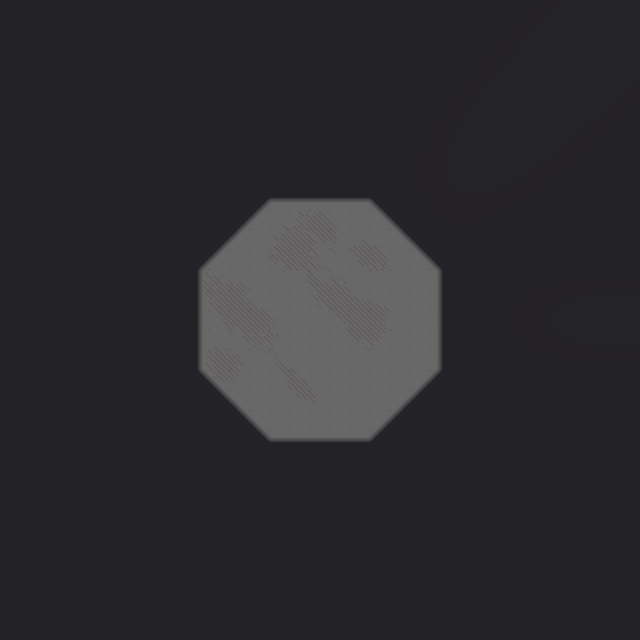
This background is drawn by a WebGL 1 fragment shader. Its source:

```glsl
precision highp float;
uniform vec2 u_resolution;

float hash(vec2 p) {
  return fract(sin(dot(p, vec2(127.1, 311.7))) * 43758.55);
}

float noise(vec2 p) {
  vec2 cell = floor(p), f = fract(p);
  f = f * f * (3.0 - 2.0 * f);
  return mix(mix(hash(cell), hash(cell + vec2(1.0, 0.0)), f.x),
             mix(hash(cell + vec2(0.0, 1.0)), hash(cell + 1.0), f.x), f.y);
}

// Signed distance to a regular octagon with rounded corners
float octagon(vec2 p, float apothem, float rounding) {
  float angle = atan(p.y, p.x);
  angle = mod(angle + 0.392699, 0.785398) - 0.392699;
  vec2 q = length(p) * vec2(cos(angle), abs(sin(angle)));
  float inner = apothem - rounding;
  vec2 v = vec2(q.x - inner, max(q.y - 0.414214 * inner, 0.0));
  return length(max(v, 0.0)) + min(v.x, 0.0) - rounding;
}

// Soft ellipse leaning along the falling diagonal
float patchGlow(vec2 p, vec2 center, vec2 size) {
  vec2 d = p - center;
  d = vec2(d.x - d.y, d.x + d.y) * 0.7071 / size;
  return exp(-dot(d, d));
}

// Thin strokes running down to the right, broken into short dashes
float hatch(vec2 p) {
  float across = (p.x + p.y) * 128.0;
  float stroke = 1.0 - smoothstep(0.1, 0.25, abs(fract(across) - 0.5));
  float dash = hash(floor(vec2(across, (p.x - p.y) * 64.0)));
  float area = patchGlow(p, vec2(0.377, 0.511), vec2(0.085, 0.035));
  area += patchGlow(p, vec2(0.455, 0.610), vec2(0.035, 0.040));
  area += patchGlow(p, vec2(0.507, 0.645), vec2(0.035, 0.020));
  area += patchGlow(p, vec2(0.535, 0.525), vec2(0.080, 0.025));
  area += patchGlow(p, vec2(0.576, 0.602), vec2(0.030, 0.020));
  area += patchGlow(p, vec2(0.581, 0.500), vec2(0.025, 0.035));
  area += patchGlow(p, vec2(0.468, 0.398), vec2(0.040, 0.013));
  area += patchGlow(p, vec2(0.351, 0.428), vec2(0.030, 0.025));
  area += 0.3 * (noise(p * 30.0) - 0.5);
  return stroke * smoothstep(dash * 0.5, dash * 0.5 + 0.25, area - 0.15);
}

// Sparse grid of tiny specks
float specks(vec2 p) {
  vec2 d = abs(fract(p * 32.0) - 0.5) / 32.0;
  return 1.0 - smoothstep(0.0006, 0.0016, max(d.x, d.y));
}

void main() {
  float side = min(u_resolution.x, u_resolution.y);
  vec2 p = (gl_FragCoord.xy - 0.5 * u_resolution) / side + 0.5;
  float pixel = 1.0 / side;

  // Dark ground with faint beams to the upper right and right
  vec3 color = vec3(0.139, 0.134, 0.151);
  vec2 fromCenter = p - 0.5;
  float along = dot(fromCenter, vec2(0.7071));
  float off = dot(fromCenter, vec2(0.7071, -0.7071));
  float beam = smoothstep(0.2, 0.55, along) * exp(-off * off * 250.0);
  beam += 0.5 * smoothstep(0.25, 0.5, fromCenter.x) * exp(-fromCenter.y * fromCenter.y * 500.0);
  color += beam * vec3(0.005, 0.007, 0.004);
  color += vec3(-0.004, -0.003, 0.006) * (1.0 - smoothstep(0.0, 0.012, p.y));

  // Grey plate with a darker soft rim
  float d = octagon(fromCenter, 0.1905, 0.012);
  vec3 plate = mix(vec3(0.25), vec3(0.412, 0.406, 0.406), smoothstep(0.0, 0.009, -d));
  float inside = smoothstep(0.004, 0.012, -d);
  plate -= inside * hatch(p) * vec3(0.025, 0.045, 0.04);
  plate -= inside * specks(p) * vec3(0.03, 0.04, 0.04);

  color = mix(color, plate, 1.0 - smoothstep(-pixel, pixel, d));
  gl_FragColor = vec4(color, 1.0);
}
```
